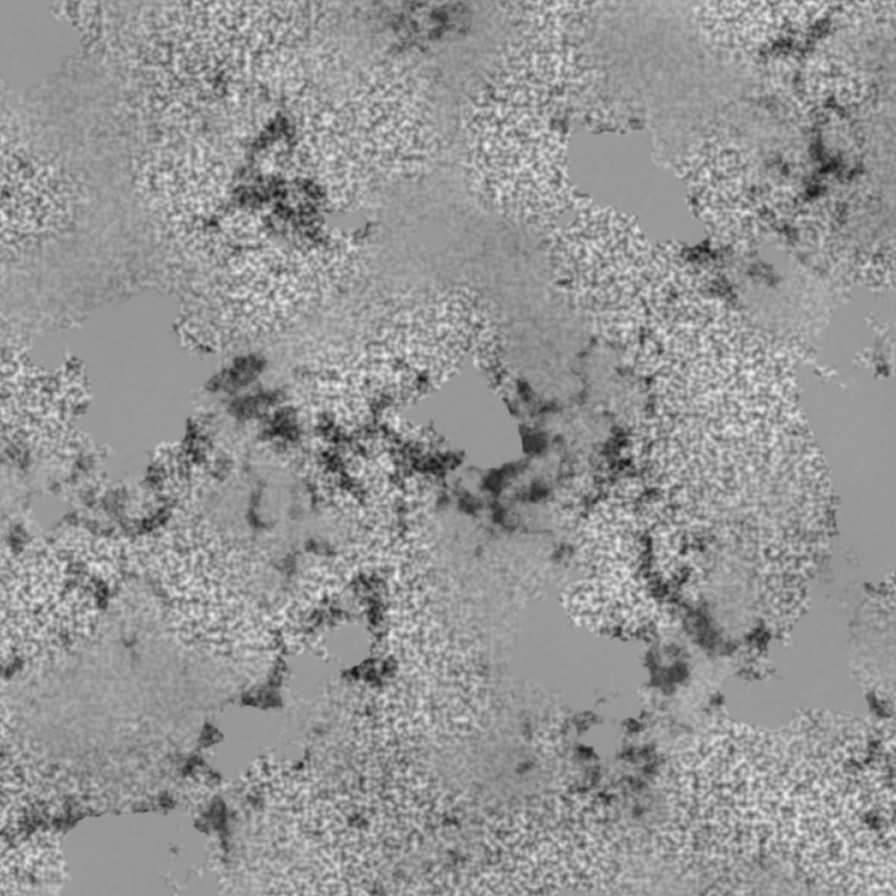
Reproduce this texture procedurally as a WebGL 2 fragment shader.

```glsl
#version 300 es
precision highp float;

uniform vec2 u_resolution;
out vec4 fragColor;

vec2 randomGradient(vec2 cell) {
    vec3 h = fract(cell.xyx * vec3(0.1031, 0.1030, 0.0973));
    h += dot(h, h.yzx + 33.33);
    float angle = 6.2832 * fract((h.x + h.y) * h.z);
    return vec2(cos(angle), sin(angle));
}

float gradientNoise(vec2 p) {
    vec2 cell = floor(p);
    vec2 f = p - cell;
    vec2 w = f * f * f * (f * (f * 6.0 - 15.0) + 10.0);
    float a = dot(randomGradient(cell), f);
    float b = dot(randomGradient(cell + vec2(1, 0)), f - vec2(1, 0));
    float c = dot(randomGradient(cell + vec2(0, 1)), f - vec2(0, 1));
    float d = dot(randomGradient(cell + vec2(1, 1)), f - vec2(1, 1));
    return mix(mix(a, b, w.x), mix(c, d, w.x), w.y);
}

float fbm(vec2 p, int octaves) {
    float sum = 0.0;
    float amplitude = 1.0;
    for (int i = 0; i < octaves; i++) {
        sum += amplitude * gradientNoise(p);
        p = mat2(1.6, 1.2, -1.2, 1.6) * p + 17.3;
        amplitude *= 0.5;
    }
    return sum;
}

void main() {
    vec2 p = gl_FragCoord.xy / min(u_resolution.x, u_resolution.y);
    float lowerBand = exp(-pow((p.y - 0.38) / 0.2, 2.0));

    // Flat plains with ragged borders
    float plainField = fbm(p * 3.6 + 41.0, 6) + 0.12 * lowerBand;
    float plain = smoothstep(0.27, 0.33, plainField);
    float border = smoothstep(0.05, 0.25, plainField) * (1.0 - plain);

    // Broad light and dim areas, with grain that fades in calm places
    float light = fbm(p * 4.5 + 83.0, 5);
    float roughness = smoothstep(-0.45, 0.3, fbm(p * 6.0 + 12.0, 4) + 0.5 * light);
    float grain = 0.26 * gradientNoise(p * 150.0 + 5.0) + 0.16 * gradientNoise(p * 78.0 + 9.0);
    float ground = 0.612 + 0.11 * light + grain * mix(0.35, 1.35, roughness);

    // Clustered dark pits, denser along the lower band and plain borders
    float clusters = 0.95 * fbm(p * 5.0 + 29.0, 3) + 0.28 * lowerBand + 0.2 * border;
    float pits = clusters + fbm(p * 30.0 + 61.0, 4);
    float dark = smoothstep(0.3, 1.15, pits);
    ground -= 0.36 * dark;

    // Nearly even tone inside the plains
    float plainTone = 0.597 + 0.02 * light + 0.05 * grain;
    float tone = mix(ground, plainTone, plain);
    fragColor = vec4(vec3(clamp(tone, 0.1, 0.92)), 1.0);
}
```
